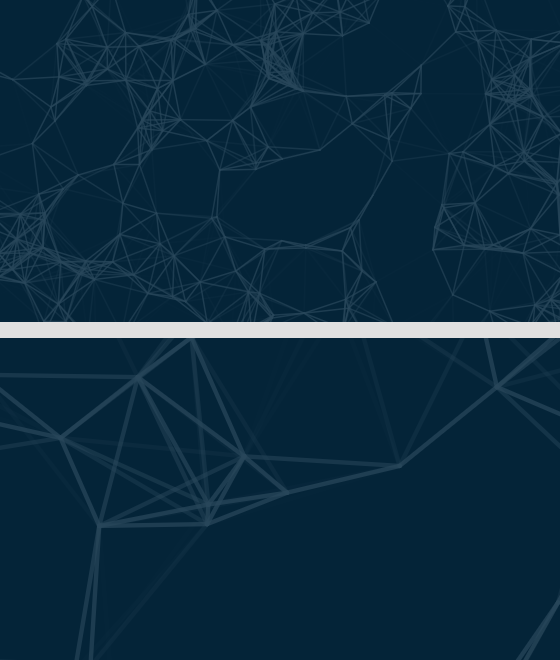
Top, the full canvas; bottom, a detail of the centre.
Reproduce this background procedurally as a Shadertoy shader.

```glsl
// A web of thin slate lines over deep navy: scattered nodes joined to near neighbours.
// Each grid cell holds a random number of nodes; a pixel gathers the nodes in reach,
// then composites every link between two of them, fading links that are nearly too long.

const float REACH = 0.218;        // longest link, in canvas heights; also the cell size
const float LINE_WIDTH = 0.0045;  // in canvas heights
const float LINE_ALPHA = 0.74;
const int MIN_PER_CELL = 2;
const int MAX_PER_CELL = 7;
const int MAX_NODES = 63;         // nine cells of MAX_PER_CELL

const vec3 NAVY = vec3(0.016, 0.141, 0.220);
const vec3 SLATE = vec3(0.155, 0.275, 0.352);

// Integer hash of a cell and an index, giving two values in 0..1
vec2 hash2(ivec2 cell, int index) {
    uvec3 v = uvec3(ivec3(cell + 64, index + 17));
    v = v * 1664525u + 1013904223u;
    v.x += v.y * v.z;
    v.y += v.z * v.x;
    v.z += v.x * v.y;
    v ^= v >> 16u;
    v.x += v.y * v.z;
    v.y += v.z * v.x;
    return vec2(v.xy >> 8u) / 16777216.0;
}

float segmentDistance(vec2 p, vec2 a, vec2 b) {
    vec2 ab = b - a;
    vec2 ap = p - a;
    float t = clamp(dot(ap, ab) / max(dot(ab, ab), 1e-8), 0.0, 1.0);
    return length(ap - ab * t);
}

// Smoothed coverage of a line, for a given pixel size
float lineCoverage(float dist, float width, float pixel) {
    return clamp((0.5 * width - dist) / pixel + 0.5, 0.0, 1.0);
}

// Full strength for short links, none at the limit
float linkStrength(float len, float reach) {
    return 1.0 - smoothstep(0.62 * reach, reach, len);
}

// Number of nodes in a cell, evenly spread between the two limits
int cellPopulation(ivec2 cell) {
    int choices = MAX_PER_CELL - MIN_PER_CELL + 1;
    return MIN_PER_CELL + int(hash2(cell, 100).x * float(choices));
}

// Collects the nodes within reach of p and returns how many there are
int gatherNodes(vec2 p, float reach, out vec2 nodes[MAX_NODES]) {
    int count = 0;
    ivec2 home = ivec2(floor(p / reach));
    for (int y = -1; y <= 1; y++) {
        for (int x = -1; x <= 1; x++) {
            ivec2 cell = home + ivec2(x, y);
            int population = cellPopulation(cell);
            for (int i = 0; i < population; i++) {
                vec2 node = (vec2(cell) + hash2(cell, i)) * reach;
                if (distance(node, p) < reach) {
                    nodes[count] = node;
                    count++;
                }
            }
        }
    }
    return count;
}

// Opacity of all links crossing p, laid one over another
float webOpacity(vec2 p, float pixel) {
    vec2 nodes[MAX_NODES];
    int count = gatherNodes(p, REACH, nodes);
    float clear = 1.0;
    for (int i = 1; i < count; i++) {
        for (int j = 0; j < i; j++) {
            float len = distance(nodes[i], nodes[j]);
            if (len < REACH) {
                float dist = segmentDistance(p, nodes[i], nodes[j]);
                float ink = lineCoverage(dist, LINE_WIDTH, pixel);
                clear *= 1.0 - LINE_ALPHA * ink * linkStrength(len, REACH);
            }
        }
    }
    return 1.0 - clear;
}

void mainImage(out vec4 fragColor, in vec2 fragCoord) {
    float pixel = 1.0 / iResolution.y;
    vec2 p = fragCoord * pixel;
    fragColor = vec4(mix(NAVY, SLATE, webOpacity(p, pixel)), 1.0);
}
```
